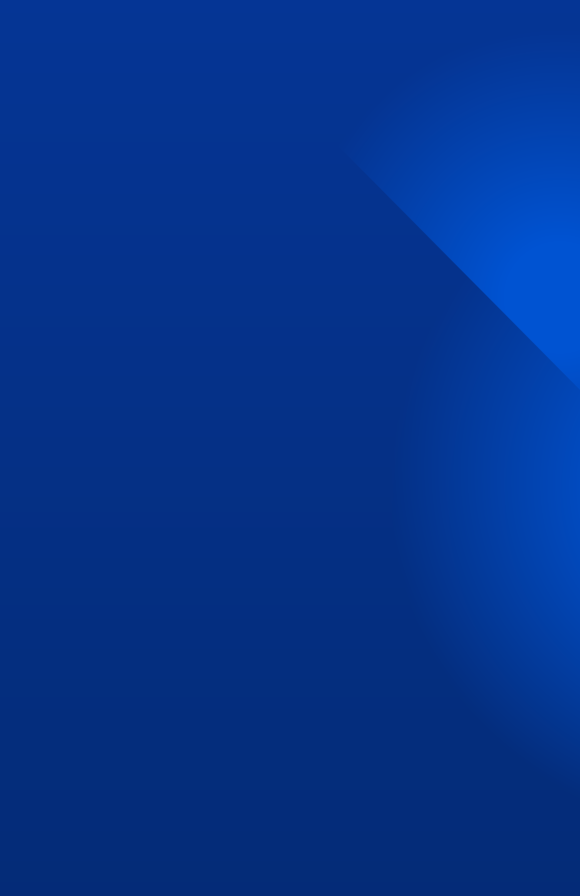
This background is drawn by a WebGL 1 fragment shader. Its source:

```glsl
precision highp float;

uniform vec2 u_resolution;

const vec3 NAVY = vec3(0.016, 0.170, 0.468);
const vec3 ROYAL = vec3(0.020, 0.208, 0.584);
const vec3 AZURE = vec3(0.000, 0.325, 0.825);

// Linear falloff from a flat core to the outer radius
float glow(vec2 p, vec2 center, float core, float radius) {
    return clamp((radius - distance(p, center)) / (radius - core), 0.0, 1.0);
}

// Smoothed half plane: 1 on the side the normal points to
float halfPlane(vec2 p, vec2 origin, vec2 normal, float blur) {
    return smoothstep(-blur, blur, dot(p - origin, normalize(normal)));
}

// Vertical backdrop gradient
vec3 backdrop(float height) {
    return mix(NAVY, ROYAL, height);
}

void main() {
    // Height-based units keep the glows circular
    vec2 p = gl_FragCoord.xy / u_resolution.y;
    float blur = 0.75 / u_resolution.y;

    // Two glows, divided by a crisp diagonal fold
    float lowerGlow = glow(p, vec2(0.823, 0.453), 0.104, 0.387);
    float upperGlow = glow(p, vec2(0.625, 0.668), 0.060, 0.300);
    float fold = halfPlane(p, vec2(0.3646, 0.850), vec2(0.710, 0.704), blur);

    vec3 color = mix(backdrop(p.y), AZURE, mix(lowerGlow, upperGlow, fold));
    gl_FragColor = vec4(color, 1.0);
}
```
